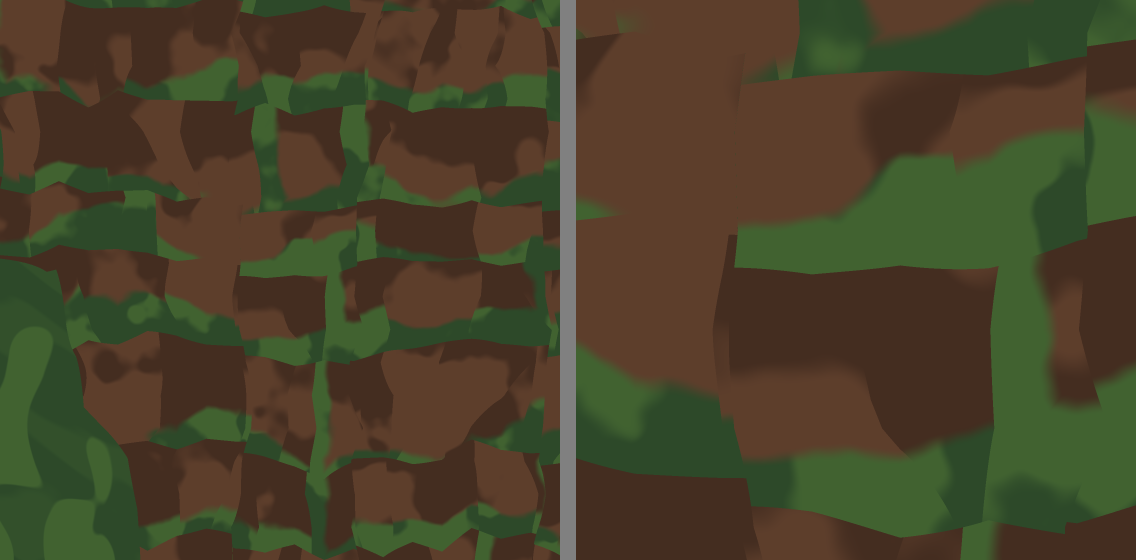
Left: the whole. Right: its middle third, enlarged.
Write a Shadertoy shader that draws this texture.

```glsl
const vec3 LIGHT_EARTH = vec3(0.365, 0.243, 0.170);
const vec3 DARK_EARTH  = vec3(0.265, 0.175, 0.125);
const vec3 LIGHT_MOSS  = vec3(0.255, 0.385, 0.190);
const vec3 DARK_MOSS   = vec3(0.175, 0.285, 0.160);
const vec2 GRID = vec2(7.6, 6.3);      // mean stones across and up
const float COLUMN_JITTER = 0.6;       // unevenness of stone widths
const float ROW_JITTER = 0.35;         // unevenness of course heights
const float STRIP_WIDTH = 2.1;         // stones between steps of the courses
const float STRIP_STEP = 0.42;
const vec2 BEND = vec2(0.5, 0.3);      // slow bending of the joints
const vec2 KINK = vec2(0.26, 0.28);    // angular kinks in the joints
const float TONE_SCALE = 8.0;          // patches per canvas
const float TONE_LEVEL = 0.507;
const float MOSS_HEIGHT = 0.06;        // scale of the band on the foot of a stone
const float MOSS_BLUR = 0.007;
const float SIDE_MOSS_SHARE = 0.22;
const float FULL_MOSS_SHARE = 0.07;
const float CUT_SHARE = 0.4;           // stones split by a steep facet
const int SAMPLES = 3;

float hash(vec2 p) {
    vec3 q = fract(vec3(p.xyx) * 0.1031);
    q += dot(q, q.yzx + 33.33);
    return fract((q.x + q.y) * q.z);
}

float blend(vec2 cell, vec2 w) {
    return mix(mix(hash(cell), hash(cell + vec2(1, 0)), w.x),
               mix(hash(cell + vec2(0, 1)), hash(cell + 1.0), w.x), w.y);
}

float noise(vec2 p) {
    vec2 f = fract(p);
    return blend(floor(p), f * f * (3.0 - 2.0 * f));
}

// Straight interpolation leaves angular bends
float kinkNoise(vec2 p) {
    return blend(floor(p), fract(p));
}

float patches(vec2 p) {
    vec2 turned = mat2(0.8, 0.6, -0.6, 0.8) * p;
    return 0.66 * noise(p) + 0.27 * noise(turned * 2.1 + 17.0)
         + 0.07 * noise(turned * 6.0 + 5.0);
}

float joint(float index, float seed, float jitter) {
    return index + jitter * hash(vec2(index + 40.0, seed));
}

// Uneven interval holding x: index, start, length
vec3 interval(float x, float seed, float jitter) {
    float index = floor(x);
    if (x < joint(index, seed, jitter)) index -= 1.0;
    float start = joint(index, seed, jitter);
    return vec3(index, start, joint(index + 1.0, seed, jitter) - start);
}

// Thick growth that covers the lower left corner
vec3 overgrowth(vec2 p) {
    vec2 bent = p + 0.05 * vec2(noise(p * 9.0), noise(p * 9.0 + 31.0));
    float blob = noise(bent * vec2(14.0, 10.0) + 45.0);
    float streak = noise(mat2(0.8, 0.6, -0.6, 0.8) * p * vec2(9.0, 26.0));
    vec3 base = mix(DARK_MOSS, LIGHT_MOSS, 0.3 * smoothstep(0.45, 0.65, streak));
    return mix(base, LIGHT_MOSS, smoothstep(0.56, 0.6, blob));
}

vec3 wall(vec2 p) {
    float growthEdge = 0.25 - 0.28 * p.y + 0.09 * (kinkNoise(p * 11.0) - 0.5);
    float growthTop = 0.54 + 0.1 * (kinkNoise(p * 12.0 + 7.0) - 0.5);
    if (p.x < growthEdge && p.y < growthTop) return overgrowth(p);

    // Crooked courses of stones, stepped from strip to strip
    vec2 bend = vec2(noise(p * vec2(3.0, 6.0) + 3.0), noise(p * vec2(7.0, 3.0) + 51.0)) - 0.5;
    vec2 kink = vec2(kinkNoise(p * 17.0 + 9.0), kinkNoise(p * vec2(19.0, 7.0) + 77.0)) - 0.5;
    vec2 q = p * GRID + BEND * bend + KINK * kink;
    float strip = interval(q.x / STRIP_WIDTH, 80.0, COLUMN_JITTER).x;
    q.y += STRIP_STEP * (hash(vec2(strip + 30.0, 8.0)) - 0.5);
    vec3 row = interval(q.y, 5.0, ROW_JITTER);
    float shifted = q.x + 9.0 * hash(vec2(row.x + 20.0, 3.0));
    vec3 column = interval(shifted, row.x + 60.0, COLUMN_JITTER);
    vec2 id = vec2(column.x + 50.0 * strip, row.x) + 100.0;
    vec2 fromCorner = vec2(shifted - column.y, q.y - row.y) / GRID;
    vec2 size = vec2(column.z, row.z) / GRID;

    // Tone of the bare stone, with an optional facet
    vec2 seed = 40.0 * vec2(hash(id), hash(id + 13.0));
    float lean = 1.2 * (hash(id + 29.0) - 0.5);
    float facet = dot(fromCorner - 0.5 * size, vec2(cos(lean), sin(lean)));
    if (hash(id + 37.0) < CUT_SHARE && facet > 0.015) seed += 23.0;
    float blur = mix(0.015, 0.06, noise(p * 9.0 + 25.0));
    float tone = patches(p * TONE_SCALE + seed)
               + 0.12 * (hash(id + 43.0) - 0.5)
               + 0.25 * (fromCorner.y / size.y - 0.5);
    vec3 color = mix(LIGHT_EARTH, DARK_EARTH,
                     smoothstep(TONE_LEVEL - blur, TONE_LEVEL + blur, tone));

    // Moss on the foot, sometimes on a side or on the whole stone
    float wobble = 0.035 * (patches(p * 17.0 + seed) - 0.5);
    float band = MOSS_HEIGHT * (0.7 * hash(id + 53.0) + 1.8 * noise(p * 5.0 + 90.0) - 0.52);
    float depth = band - fromCorner.y;
    float side = hash(id + 61.0);
    if (side < SIDE_MOSS_SHARE) {
        float reach = side < 0.5 * SIDE_MOSS_SHARE ? fromCorner.x : size.x - fromCorner.x;
        depth = max(depth, 0.036 - reach);
    }
    if (hash(id + 71.0) < FULL_MOSS_SHARE) depth = 1.0;
    // Bare feet keep no thin rim of moss
    float moss = smoothstep(-MOSS_BLUR, MOSS_BLUR, depth + wobble)
               * smoothstep(0.0, 0.012, max(band, depth));
    float shade = patches(p * 11.0 + seed + 11.0) + 1.2 * (fromCorner.y - 0.027);
    vec3 mossColor = mix(DARK_MOSS, LIGHT_MOSS, smoothstep(0.49 - blur, 0.49 + blur, shade));
    return mix(color, mossColor, moss);
}

void mainImage(out vec4 fragColor, in vec2 fragCoord) {
    vec3 sum = vec3(0.0);
    for (int i = 0; i < SAMPLES * SAMPLES; i++) {
        vec2 shift = (vec2(i % SAMPLES, i / SAMPLES) + 0.5) / float(SAMPLES) - 0.5;
        sum += wall((fragCoord + shift) / iResolution.y);
    }
    fragColor = vec4(sum / float(SAMPLES * SAMPLES), 1.0);
}
```
